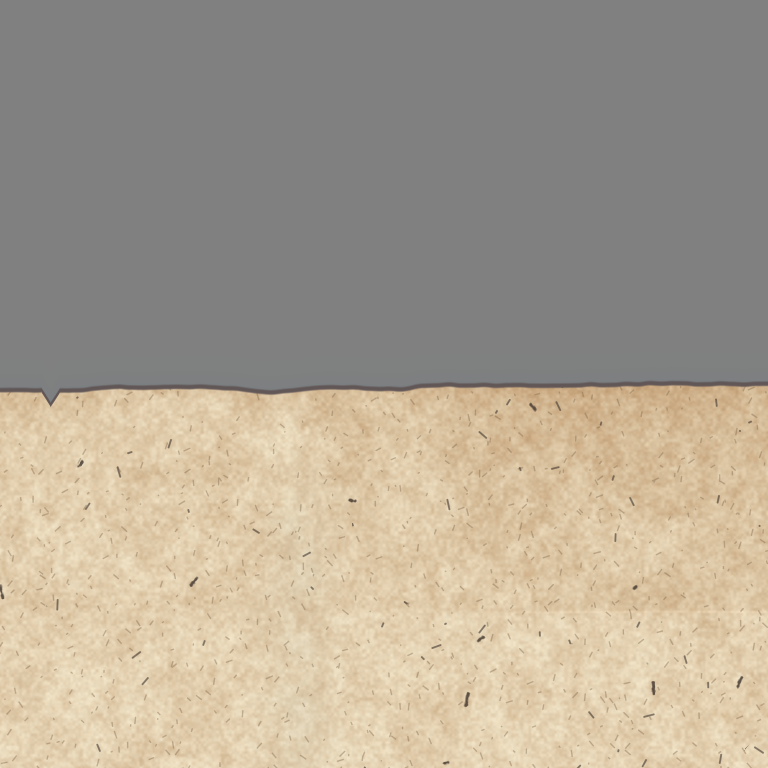
Write a Shadertoy shader that draws this texture.

```glsl
// Aged, speckled paper with a worn dark upper edge under a plain grey field.

float hash(vec2 p) {
    vec3 q = fract(vec3(p.xyx) * 0.1031);
    q += dot(q, q.yzx + 33.33);
    return fract((q.x + q.y) * q.z);
}

float noise(vec2 p) {
    vec2 cell = floor(p), f = fract(p);
    f = f * f * (3.0 - 2.0 * f);
    return mix(mix(hash(cell), hash(cell + vec2(1, 0)), f.x),
               mix(hash(cell + vec2(0, 1)), hash(cell + vec2(1, 1)), f.x), f.y);
}

float fbm(vec2 p) {
    float sum = 0.0, amplitude = 0.5;
    for (int i = 0; i < 4; i++) {
        sum += amplitude * noise(p);
        p = mat2(1.6, 1.2, -1.2, 1.6) * p + 7.3;
        amplitude *= 0.5;
    }
    return sum / 0.9375;
}

float bump(float x, float centre, float width) {
    float d = (x - centre) / width;
    return exp(-d * d);
}

// Height of the paper's torn edge, including the small notch at left.
float edgeHeight(float x) {
    float h = mix(0.490, 0.4945, smoothstep(0.07, 0.17, x));
    h -= 0.0065 * bump(x, 0.352, 0.045);
    h -= 0.0025 * bump(x, 0.515, 0.035);
    h += 0.003 * smoothstep(0.533, 0.552, x);
    h += 0.0015 * smoothstep(0.74, 0.83, x);
    h -= 0.019 * max(0.0, 1.0 - abs(x - 0.066) / 0.012);
    return h + 0.0022 * (noise(vec2(x * 65.0, 2.0)) - 0.5);
}

float segmentDistance(vec2 p, vec2 centre, float halfLength, float angle) {
    vec2 axis = vec2(cos(angle), sin(angle));
    vec2 d = p - centre;
    return length(d - axis * clamp(dot(d, axis), -halfLength, halfLength));
}

// Jittered short fibres: one candidate per cell, kept below the density.
float fibres(vec2 uv, float cells, float density, float radius, float aa) {
    vec2 p = uv * cells, base = floor(p);
    float ink = 0.0;
    for (int j = -1; j <= 1; j++)
    for (int i = -1; i <= 1; i++) {
        vec2 id = base + vec2(i, j);
        vec2 centre = (id + vec2(hash(id + 3.1), hash(id + 8.7))) / cells;
        float angle = mix(0.2, 2.6, hash(id + 19.4));
        float halfLength = 0.32 * hash(id + 5.9) / cells;
        float d = segmentDistance(uv, centre, halfLength, angle);
        float keep = step(hash(id + 41.0), density);
        ink = max(ink, keep * (1.0 - smoothstep(radius - aa, radius + aa, d)));
    }
    return ink;
}

// Conspicuous flecks: centre, half length, angle.
float largeFlecks(vec2 uv, float aa) {
    vec4 flecks[11] = vec4[11](
        vec4(0.253, 0.243, 0.006, 0.9), vec4(0.105, 0.396, 0.004, 0.9),
        vec4(0.459, 0.348, 0.003, 2.9), vec4(0.002, 0.229, 0.008, 1.8),
        vec4(0.694, 0.470, 0.004, 2.3), vec4(0.608, 0.089, 0.008, 1.4),
        vec4(0.626, 0.168, 0.004, 0.6), vec4(0.851, 0.104, 0.007, 1.6),
        vec4(0.963, 0.112, 0.006, 1.2), vec4(0.581, 0.007, 0.002, 0.3),
        vec4(0.827, 0.235, 0.002, 0.7));
    float ink = 0.0;
    for (int i = 0; i < 11; i++) {
        float d = segmentDistance(uv, flecks[i].xy, flecks[i].z, flecks[i].w);
        d += 0.002 * (noise(uv * 330.0) - 0.5);
        ink = max(ink, 1.0 - smoothstep(0.0014 - aa, 0.0022 + aa, d));
    }
    return ink;
}

vec3 paperColor(vec2 uv, float depth, float aa) {
    vec3 cream = vec3(0.91, 0.845, 0.725), tan_ = vec3(0.79, 0.665, 0.51);
    // Broad staining gathers at the top and the right, above the crease.
    float crease = 0.203 + 0.002 * (noise(vec2(uv.x * 9.0, 4.0)) - 0.5);
    float above = smoothstep(-0.006, 0.006, uv.y - crease);
    float right = smoothstep(0.36, 0.75, uv.x);
    float stain = 0.12 + 0.28 * exp(-depth / 0.07) + 0.10 * exp(-depth / 0.012);
    stain += right * (0.20 * above + 0.16 * smoothstep(0.25, 0.49, uv.y));
    stain += 0.07 * above + 0.45 * (fbm(uv * 11.0) - 0.5);
    // Mottle and fine grain.
    stain += 0.75 * (fbm(uv * vec2(48.0, 42.0) + 20.0) - 0.5);
    stain += 0.45 * (noise(uv * 190.0) - 0.5);
    vec3 color = mix(cream, tan_, clamp(stain, -0.15, 1.15));
    color += 0.05 * (noise(uv * 300.0 + 60.0) - 0.5);
    // Cool grey bands and the pale crease.
    float cool = bump(uv.x, 0.39, 0.045) * smoothstep(0.45, 0.3, uv.y);
    color = mix(color, vec3(0.80, 0.77, 0.68), 0.3 * cool * fbm(uv * 25.0));
    color += 0.035 * bump(uv.y, crease, 0.0018) * smoothstep(0.6, 0.75, uv.x);
    // Fibres and flecks.
    vec3 brown = vec3(0.50, 0.40, 0.29), dark = vec3(0.24, 0.20, 0.17);
    color = mix(color, brown, 0.42 * fibres(uv, 75.0, 0.30, 0.0009, aa));
    float patches = mix(0.02, 0.12, right * fbm(uv * 9.0 + 5.0));
    color = mix(color, dark, 0.6 * fibres(uv + 0.37, 48.0, patches, 0.0012, aa));
    return mix(color, dark, 0.8 * largeFlecks(uv, aa));
}

void mainImage(out vec4 fragColor, in vec2 fragCoord) {
    vec2 uv = fragCoord / iResolution.xy;
    float aa = 0.7 / iResolution.y;
    float depth = edgeHeight(uv.x) - uv.y;
    // Grey field with a faint cool cast beside the paper.
    vec3 field = vec3(0.502) + vec3(-0.02, -0.005, 0.004) * exp(-max(-depth, 0.0) / 0.018);
    vec3 paper = paperColor(uv, max(depth, 0.0), aa);
    vec3 color = mix(field, paper, smoothstep(-aa, 0.0015 + aa, depth));
    // Dark rim along the torn edge.
    float rim = 1.0 - smoothstep(0.0012, 0.0036 + aa, abs(depth + 0.0012));
    color = mix(color, vec3(0.37, 0.32, 0.32), 0.88 * rim);
    fragColor = vec4(color, 1.0);
}
```
